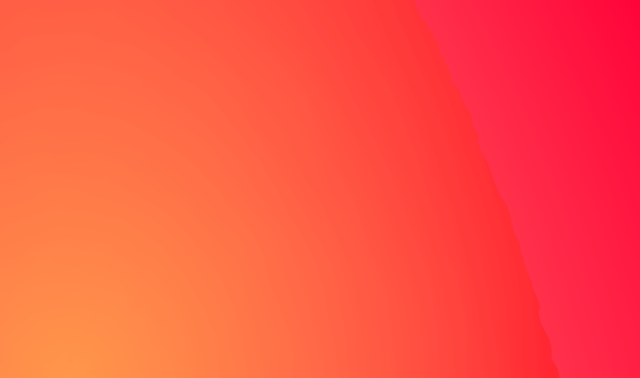
A Shadertoy shader for this background:

```glsl
// A warm gradient glowing from the lower left, crossed by faint painted arcs.
// A squashed radius drives the orange-to-red ramp; past a ragged curved edge
// a second ramp runs from pink to crimson. Value noise frays bands and edge.

#define GLOW_CENTRE vec2(0.18, -0.01)
#define BAND_COUNT 26.0
#define BAND_DEPTH 0.5
#define BAND_FRAY 0.9
#define STREAK_GAIN 0.016
#define EDGE_FRAY 0.028

// Sine-free hash of a lattice point
float hash(vec2 p) {
    vec3 q = fract(vec3(p.xyx) * 0.1031);
    q += dot(q, q.yzx + 33.33);
    return fract((q.x + q.y) * q.z);
}

float valueNoise(vec2 p) {
    vec2 cell = floor(p);
    vec2 f = fract(p);
    f = f * f * (3.0 - 2.0 * f);
    float low = mix(hash(cell), hash(cell + vec2(1.0, 0.0)), f.x);
    float high = mix(hash(cell + vec2(0.0, 1.0)), hash(cell + vec2(1.0)), f.x);
    return mix(low, high, f.y);
}

// Layered noise, centred on zero
float fray(vec2 p) {
    float sum = 0.0;
    float weight = 0.5;
    for (int i = 0; i < 3; i++) {
        sum += weight * (valueNoise(p) - 0.5);
        p = p * 2.1 + 17.0;
        weight *= 0.5;
    }
    return sum;
}

// Soft staircase that flattens a ramp into bands
float terrace(float value) {
    float stepPart = smoothstep(0.35, 0.65, fract(value));
    return mix(value, floor(value) + stepPart, BAND_DEPTH);
}

vec3 warmRamp(float radius) {
    float green = 0.59 - 0.2 * radius - 0.11 * radius * radius;
    float blue = 0.29 - 0.045 * radius * radius * radius;
    return vec3(1.0, green, blue);
}

vec3 pinkRamp(float depth) {
    return vec3(1.0, 0.19 - 0.3 * depth, 0.29 - 0.11 * depth);
}

// Horizontal place of the red-to-pink edge at a given height
float edgeCurve(float y) {
    return 1.478 - 0.25 * y - 0.13 * y * y;
}

void mainImage(out vec4 fragColor, in vec2 fragCoord) {
    vec2 p = fragCoord / iResolution.y;

    // Arcs stretch upwards as they leave the glow
    vec2 fromGlow = vec2(p.x, p.y - 0.25 * p.y * p.y) - GLOW_CENTRE;
    float radius = length(fromGlow);
    float angle = atan(fromGlow.y, fromGlow.x);

    // Frayed bands and long thin streaks that follow the arcs
    float bandNoise = fray(vec2(radius * 16.0, angle * 5.0));
    float banded = terrace(radius * BAND_COUNT + BAND_FRAY * bandNoise) / BAND_COUNT;
    float streak = STREAK_GAIN * fray(vec2(radius * 55.0, angle * 6.0));
    vec3 warm = warmRamp(banded + streak);

    // Crimson side, with fainter streaks slanting along the edge
    float depth = p.x - edgeCurve(p.y);
    float pinkStreak = STREAK_GAIN * fray(vec2(depth * 40.0, p.y * 7.0));
    vec3 pink = pinkRamp(max(depth + pinkStreak, 0.0));

    // Ragged boundary between the two sides
    float ragged = depth + EDGE_FRAY * fray(vec2(p.x * 9.0, p.y * 20.0));
    float soft = 1.2 / iResolution.y;
    vec3 color = mix(warm, pink, smoothstep(-soft, soft, ragged));

    fragColor = vec4(clamp(color, 0.0, 1.0), 1.0);
}
```
